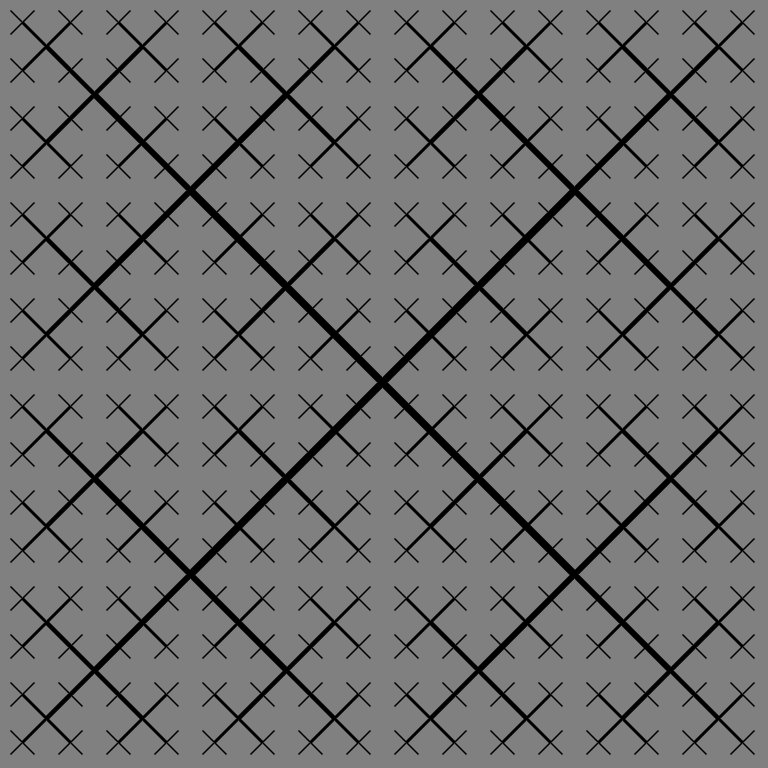
This pattern is drawn by a Shadertoy shader. Its source:

```glsl
const vec3 BACKGROUND = vec3(0.502);
const vec3 INK = vec3(0.0);
const int LEVELS = 5;
const float UNIT = 1.0 / 512.0;           // stroke width step, in canvas units
const vec2 SHIFT = vec2(-UNIT, UNIT);     // offset of the whole tree
const float ARM_REACH = 0.25;             // arm extent along each axis, per cell

// Coverage of a pixel by a diagonal edge at signed distance s (in pixels)
float edgeCoverage(float s) {
    float t = clamp(s * sqrt(2.0), -1.0, 1.0);
    return 0.5 + t - 0.5 * t * abs(t);
}

// Coverage of a band of the given half width
float band(float d, float halfWidth, float px) {
    return edgeCoverage((halfWidth - d) / px) - edgeCoverage((-halfWidth - d) / px);
}

// Two crossed diagonal strokes with square ends
float crossShape(vec2 p, float reach, float halfWidth, float px) {
    vec2 diagonal = abs(vec2(p.x + p.y, p.x - p.y)) / sqrt(2.0);
    float halfLength = reach * sqrt(2.0);
    float rising = band(diagonal.y, halfWidth, px) * band(diagonal.x, halfLength, px);
    float falling = band(diagonal.x, halfWidth, px) * band(diagonal.y, halfLength, px);
    return max(rising, falling);
}

void mainImage(out vec4 fragColor, in vec2 fragCoord) {
    vec2 p = fragCoord / iResolution.xy - SHIFT;
    float px = 1.0 / iResolution.y;

    // Each level halves the cell and thins the stroke
    float ink = 0.0;
    float cell = 1.0;
    for (int level = 0; level < LEVELS; level++) {
        vec2 local = (fract(p / cell) - 0.5) * cell;
        float halfWidth = 0.5 * UNIT * float(LEVELS - level);
        ink = max(ink, crossShape(local, ARM_REACH * cell, halfWidth, px));
        cell *= 0.5;
    }

    fragColor = vec4(mix(BACKGROUND, INK, ink), 1.0);
}
```
